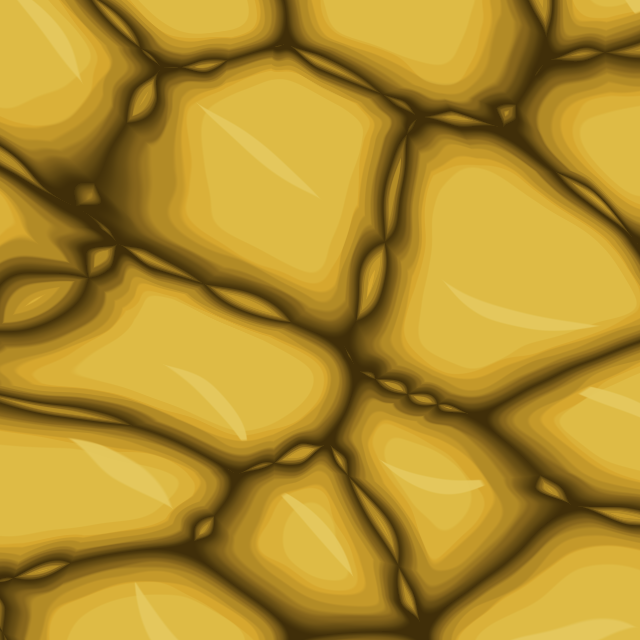
This texture is drawn by a WebGL 2 fragment shader. Its source:

```glsl
#version 300 es
precision highp float;
// Painted golden stones with banded shading, dark crevices and wedged chips.

#define GRID vec2(2.65, 3.5)   // stones across the canvas
#define TILT 0.55              // rotation of the stone grid
#define SEED vec2(17.0, 42.0)
#define JITTER 0.8             // irregularity of stone centres
#define BEND 0.32              // large curving of the outlines
#define ROUNDING 22.0          // higher means sharper inner corners
#define CHIP_WIDTH 0.062
#define CHIP_SHARE 0.62
#define BAND_SCALE 1.0         // depth at which the bands appear
#define GLINT_WIDTH 0.042

uniform vec2 u_resolution;
out vec4 fragColor;

float hash(vec2 p) {
    vec3 q = fract(vec3(p.xyx) * 0.1031);
    q += dot(q, q.yzx + 33.33);
    return fract((q.x + q.y) * q.z);
}

vec2 hash2(vec2 p) { return vec2(hash(p), hash(p + 71.3)); }

float noise(vec2 p) {
    vec2 i = floor(p), f = fract(p);
    f = f * f * f * (f * (f * 6.0 - 15.0) + 10.0);
    float low = mix(hash(i), hash(i + vec2(1, 0)), f.x);
    float high = mix(hash(i + vec2(0, 1)), hash(i + vec2(1, 1)), f.x);
    return mix(low, high, f.y) * 2.0 - 1.0;
}

vec2 noise2(vec2 p) { return vec2(noise(p), noise(p + 53.7)); }

mat2 rotation(float a) { return mat2(cos(a), sin(a), -sin(a), cos(a)); }

vec2 stoneCentre(vec2 id) { return id + 0.5 + JITTER * (hash2(id) - 0.5); }

// Layered strokes from the crevice colour up to the lightest plane.
vec3 paintBands(float depth, vec2 p) {
    const vec3 tones[6] = vec3[6](
        vec3(0.32, 0.24, 0.055), vec3(0.41, 0.31, 0.08), vec3(0.53, 0.40, 0.11),
        vec3(0.70, 0.545, 0.15), vec3(0.84, 0.655, 0.18), vec3(0.87, 0.735, 0.27));
    const float levels[6] = float[6](0.005, 0.018, 0.038, 0.070, 0.137, 0.200);
    vec3 colour = vec3(0.25, 0.18, 0.035);
    for (int i = 0; i < 6; i++) {
        float level = levels[i] * BAND_SCALE;
        float soft = mix(0.013, 0.005, float(i) / 5.0);
        float wobble = level * 0.14 * noise(p * 5.0 + float(i) * 19.0);
        float under = level * 0.86 + wobble;
        float over = level * 1.08 - wobble * 0.6;
        colour = mix(colour, tones[i], 0.5 * smoothstep(under - soft, under + soft, depth));
        colour = mix(colour, tones[i], smoothstep(over - soft, over + soft, depth));
    }
    return colour;
}

void main() {
    vec2 uv = gl_FragCoord.xy / u_resolution;
    vec2 p = rotation(TILT) * (uv - 0.5) * GRID + SEED;
    p += BEND * noise2(p * 0.6) + 0.022 * noise2(p * 3.5);

    // Nearest stone
    vec2 cell = floor(p), id = cell, centre = p;
    float nearest = 1e3;
    for (int y = -2; y <= 2; y++)
    for (int x = -2; x <= 2; x++) {
        vec2 other = cell + vec2(x, y);
        vec2 c = stoneCentre(other);
        float d = dot(c - p, c - p);
        if (d < nearest) { nearest = d; id = other; centre = c; }
    }

    // Rounded depth inside the stone, and its closest neighbour
    float sum = 0.0, gap = 1e3, nextGap = 1e3;
    vec2 nextId = id, nextCentre = centre + 1.0;
    for (int y = -2; y <= 2; y++)
    for (int x = -2; x <= 2; x++) {
        if (x == 0 && y == 0) continue;
        vec2 other = id + vec2(x, y);
        vec2 c = stoneCentre(other);
        float g = 0.5 * (dot(c - p, c - p) - nearest);
        sum += exp(-ROUNDING * g / length(c - centre));
        if (g < gap) { nextGap = gap; gap = g; nextId = other; nextCentre = c; }
        else nextGap = min(nextGap, g);
    }
    float depth = -log(sum) / ROUNDING;

    // Lens-shaped chips along the seam, fading out at its ends
    vec2 across = normalize(nextCentre - centre);
    across *= across.x < 0.0 ? -1.0 : 1.0;
    vec2 fromSeam = p - 0.5 * (centre + nextCentre);
    float side = dot(fromSeam, across);
    vec2 seam = id + nextId;
    float period = mix(0.16, 0.62, hash(seam + 5.1));
    float along = dot(fromSeam, vec2(-across.y, across.x)) + side * 0.6;
    float slot = along / period + hash(seam + 8.6);
    float u = fract(slot) * 2.0 - 1.0;
    vec2 chipId = seam * 3.0 + floor(slot);
    float lens = CHIP_WIDTH * mix(0.55, 1.0, hash(chipId)) * (1.0 - u * u);
    lens *= step(hash(seam + 2.7), CHIP_SHARE) * step(hash(chipId + 9.4), 0.8);
    lens *= smoothstep(0.0, 0.12, nextGap - gap) * (1.0 - smoothstep(0.07, 0.2, abs(side)));
    float outside = abs(side - lens * (hash(chipId + 3.2) - 0.5)) - lens;

    // Uneven lighting per stone
    vec2 local = p - centre;
    float turn = 6.2832 * hash(id + 4.4);
    float lit = mix(0.8, 1.25, hash(id + 6.8)) * (1.0 + 0.7 * dot(local, vec2(cos(turn), sin(turn))));
    float stoneDepth = (depth + outside - abs(side)) * max(lit, 0.4);
    vec3 colour = paintBands(outside < 0.0 ? -outside * 2.7 : stoneDepth, p);

    // Curved pale glint on the raised plane
    vec2 g = rotation(1.4 * (hash(id + 1.9) - 0.5)) * local;
    float arc = g.y - 0.06 + (hash(id + 7.5) - 0.5) * 2.4 * g.x * g.x;
    float taper = GLINT_WIDTH * (1.0 - g.x * g.x / 0.085);
    float glint = smoothstep(-0.006, 0.006, taper - abs(arc));
    glint *= smoothstep(0.145, 0.165, stoneDepth) * step(0.0, outside);
    colour = mix(colour, vec3(0.895, 0.785, 0.37), 0.9 * glint);

    fragColor = vec4(colour, 1.0);
}
```
